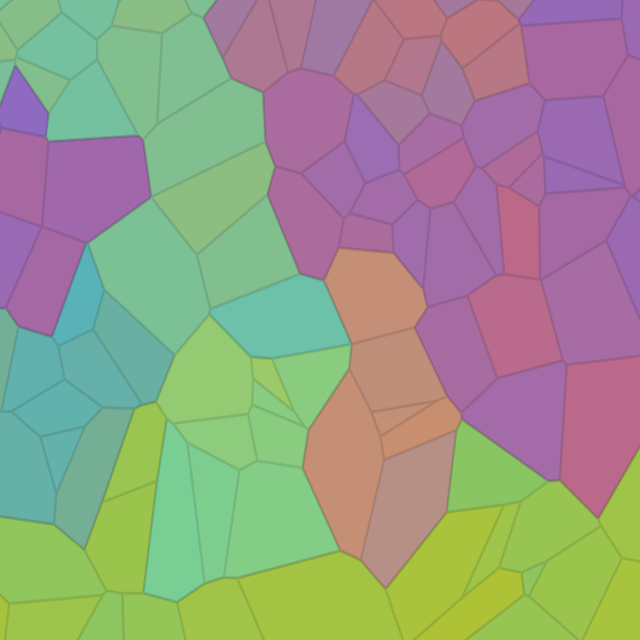
This pattern is drawn by a Shadertoy shader. Its source:

```glsl
// Irregular Voronoi mosaic in broad colour regions, with fine darker seams.

const int CELL_COUNT = 150;
const vec2 STRETCH = vec2(1.2, 1.0); // makes the cells slightly taller than wide

vec3 hash3(int index) {
    uvec3 v = uvec3(index, index + 37, index + 91) * 1664525u + 1013904223u;
    v.x += v.y * v.z; v.y += v.z * v.x; v.z += v.x * v.y;
    v ^= v >> 16u;
    v.x += v.y * v.z; v.y += v.z * v.x; v.z += v.x * v.y;
    return vec3(v & 0xffffu) / 65535.0;
}

// Random cell centre, sparser toward the bottom of the canvas
vec2 cellSite(int index) {
    vec3 h = hash3(index);
    return vec2(h.x, pow(h.y, 0.85)) * 1.3 - 0.15;
}

// Base colour of the region that holds a cell centre
vec3 regionColour(vec2 s) {
    float spine = 0.70 - 0.30 * s.y;
    float divide = s.y < 0.62 ? spine : 0.47 - 0.35 * max(s.y - 0.7, 0.0);
    float meadowTop = 0.14 + 0.15 * smoothstep(0.68, 0.76, s.x)
                    + 0.11 * exp(-pow((s.x - 0.20) / 0.06, 2.0));

    if (s.y < 0.62 && abs(s.x - spine) < 0.075) return vec3(0.76, 0.56, 0.47); // clay
    if (s.y < meadowTop) return vec3(0.61, 0.77, 0.30);                        // lime
    if (s.x > divide) {
        if (s.x > 0.87 && s.y > 0.55) return vec3(0.61, 0.41, 0.69);           // violet
        if (s.y > 0.80) return vec3(0.68, 0.47, 0.57);                         // rose
        return vec3(0.67, 0.42, 0.62);                                         // magenta
    }
    if (length((s - vec2(0.0, 0.67)) / vec2(0.18, 0.19)) < 1.0)
        return vec3(0.62, 0.41, 0.68);                                         // violet
    if (s.x < 0.21 && s.y < 0.55) return vec3(0.42, 0.69, 0.63);               // teal
    if (s.y < 0.40) return vec3(0.54, 0.80, 0.50);                             // green
    return vec3(0.50, 0.75, 0.57);                                             // sage
}

// Region colour shifted per cell between warm and cool
vec3 cellColour(int index) {
    float warmth = hash3(index + 500).x + hash3(index + 900).y - 1.0;
    return regionColour(cellSite(index)) + warmth * vec3(0.09, -0.01, -0.11);
}

void mainImage(out vec4 fragColor, in vec2 fragCoord) {
    vec2 p = fragCoord / iResolution.y * STRETCH;
    float pixel = 1.0 / iResolution.y;

    // Nearest cell centre
    int own = 0;
    float nearest = 1e5;
    for (int i = 0; i < CELL_COUNT; i++) {
        vec2 d = cellSite(i) * STRETCH - p;
        if (dot(d, d) < nearest) {
            nearest = dot(d, d);
            own = i;
        }
    }

    // Distance to the closest seam, and the cell beyond it
    vec2 a = cellSite(own) * STRETCH;
    int other = own;
    float edge = 1e5;
    for (int i = 0; i < CELL_COUNT; i++) {
        if (i == own) continue;
        vec2 b = cellSite(i) * STRETCH;
        float d = dot(0.5 * (a + b) - p, normalize(b - a));
        if (d < edge) {
            edge = d;
            other = i;
        }
    }

    // Flat fill, blended across the seam
    vec3 fill = cellColour(own);
    vec3 beyond = cellColour(other);
    float blur = max(0.0015, pixel);
    vec3 colour = mix(fill, beyond, 0.5 - 0.5 * smoothstep(0.0, blur, edge));

    // Seams are stronger where two regions meet
    float contrast = smoothstep(0.08, 0.35, distance(fill, beyond));
    float seam = 1.0 - smoothstep(0.0006, 0.0022 + pixel, edge);
    colour *= 1.0 - seam * mix(0.11, 0.17, contrast);

    fragColor = vec4(colour, 1.0);
}
```
